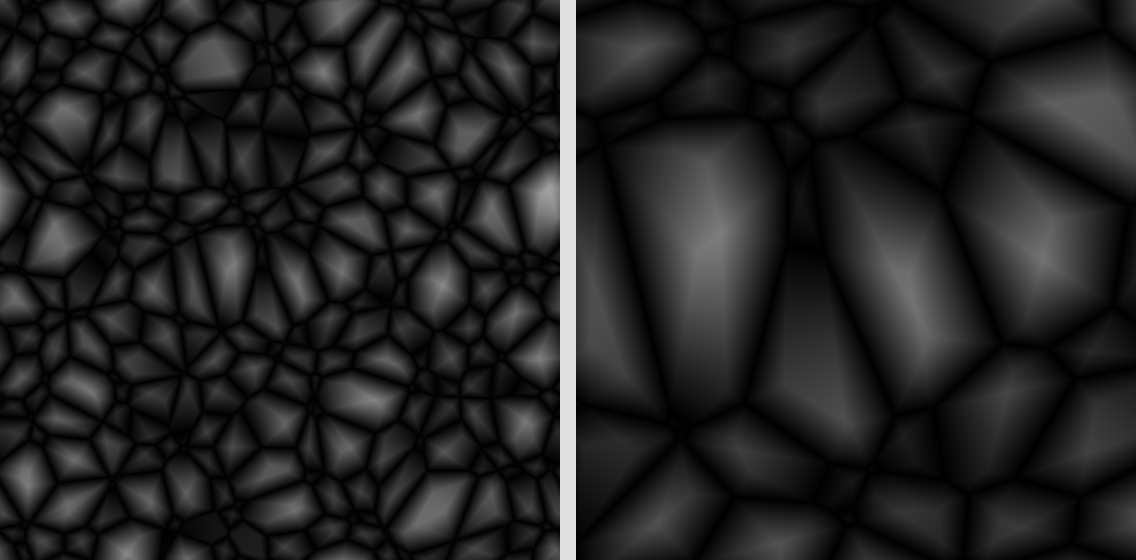
Left: the whole. Right: its middle third, enlarged.
A WebGL 1 fragment shader for this texture:

```glsl
precision highp float;
// Dark faceted relief: soft grey ridges and star peaks parted by thin black creases.
// Scattered points on a wrapping grid give cellular noise; the brightness is the
// gap between the distances to the fourth and the third nearest point.

uniform vec2 u_resolution;

const float CELLS = 8.0;      // grid cells per tile side, a whole number
const float JITTER = 1.0;     // 0 = regular grid, 1 = fully scattered
const float GAIN = 0.78;      // brightness per cell width of distance gap
const float SEED = 17.0;
const vec3 TINT = vec3(1.0);  // neutral grey

vec2 hash2(vec2 p) {
  vec3 q = fract(vec3(p.xyx + SEED) * vec3(0.1031, 0.1030, 0.0973));
  q += dot(q, q.yzx + 33.33);
  return fract((q.xx + q.yz) * q.zy);
}

// Distances to the four nearest points, in rising order
vec4 nearestFour(vec2 p) {
  vec2 cell = floor(p);
  vec2 local = p - cell;
  vec4 near = vec4(100.0);
  for (int y = -2; y <= 2; y++) {
    for (int x = -2; x <= 2; x++) {
      vec2 offset = vec2(float(x), float(y));
      vec2 scatter = hash2(mod(cell + offset, CELLS)) - 0.5;
      vec2 toPoint = offset + 0.5 + JITTER * scatter - local;
      float d = dot(toPoint, toPoint);
      // Insert into the sorted list, farthest slot first
      near.w = min(near.w, max(near.z, d));
      near.z = min(near.z, max(near.y, d));
      near.y = min(near.y, max(near.x, d));
      near.x = min(near.x, d);
    }
  }
  return sqrt(near);
}

void main() {
  vec2 uv = gl_FragCoord.xy / u_resolution;
  vec4 near = nearestFour(uv * CELLS);
  float ridge = GAIN * (near.w - near.z);
  gl_FragColor = vec4(TINT * ridge, 1.0);
}
```
